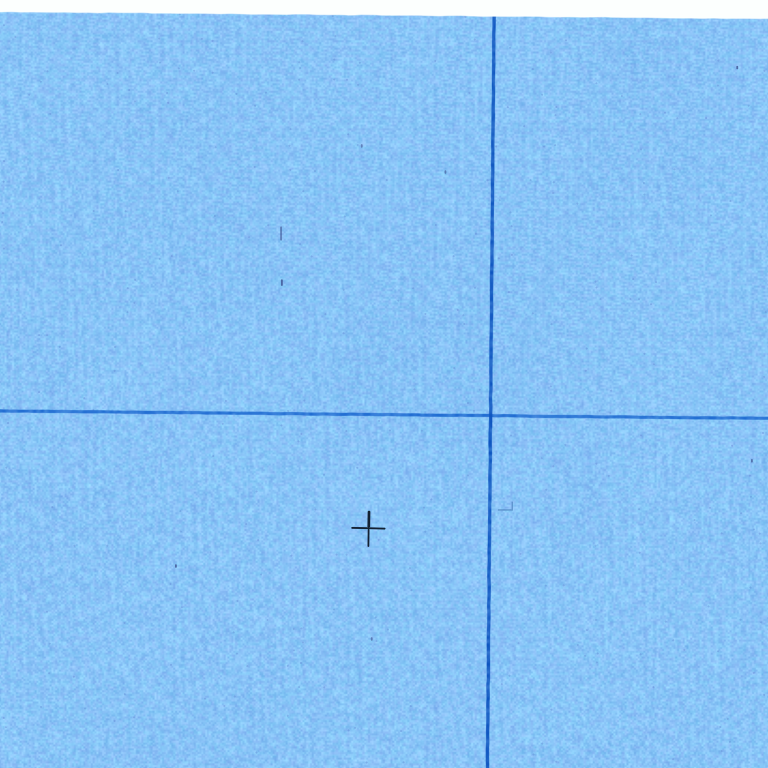
Give the GLSL for this texture, as a three.js fragment shader.

```glsl
// Grained pale blue paper below a white margin, ruled by two slightly tilted
// ink lines, with a small black register cross and a few stray marks.
// Grain is layered value noise; every stroke is a soft-edged segment distance.
varying vec2 vUv;

float hash(vec2 p) {
  return fract(sin(dot(p, vec2(127.1, 311.7))) * 43758.5453);
}

float noise(vec2 p) {
  vec2 i = floor(p), f = fract(p);
  f = f * f * (3.0 - 2.0 * f);
  return mix(mix(hash(i), hash(i + vec2(1.0, 0.0)), f.x),
             mix(hash(i + vec2(0.0, 1.0)), hash(i + vec2(1.0, 1.0)), f.x), f.y);
}

// Coverage of a segment from a to b with the given half width
float stroke(vec2 p, vec2 a, vec2 b, float halfWidth) {
  vec2 ab = b - a;
  float along = clamp(dot(p - a, ab) / dot(ab, ab), 0.0, 1.0);
  float d = length(p - a - ab * along);
  return 1.0 - smoothstep(halfWidth - 0.0008, halfWidth + 0.0008, d);
}

// Short upright fleck centred at c
float fleck(vec2 p, vec2 c, float halfLength) {
  return stroke(p, c - vec2(0.0, halfLength), c + vec2(0.0, halfLength), 0.0012);
}

vec3 paper(vec2 p) {
  float fine = noise(p * 410.0) - 0.5;
  float coarse = noise(p * 190.0 + 31.0) - 0.5;
  float fibre = noise(p * vec2(300.0, 90.0) + 67.0) - 0.5;
  float cloud = noise(p * 6.0 + 5.0) - 0.5;

  // Faint upright ribs, broken up by patches of noise
  float rib = sin(p.x * 440.0) * noise(p * vec2(25.0, 40.0));

  float tone = 0.105 * fine + 0.05 * coarse + 0.04 * fibre
             + 0.012 * cloud + 0.01 * rib;
  vec3 c = vec3(0.535, 0.767, 0.968) + tone * vec3(1.0, 0.95, 0.5);

  // Slight drift between violet and cyan
  float hue = noise(p * 260.0 + 113.0) - 0.5;
  c += hue * vec3(0.035, -0.045, 0.0);

  // Sparse darker specks, one candidate per cell
  vec2 cell = floor(p * 70.0);
  vec2 spot = 0.2 + 0.6 * vec2(hash(cell + 3.0), hash(cell + 17.0));
  float speck = 1.0 - smoothstep(0.04, 0.14, length(fract(p * 70.0) - spot));
  return mix(c, vec3(0.38, 0.52, 0.82), 0.4 * speck * step(0.93, hash(cell + 41.0)));
}

void main() {
  vec2 p = vUv;
  vec3 c = paper(p);

  // Violet smudge and isolated flecks
  vec2 smudge = (p - vec2(0.766, 0.402)) / vec2(0.008, 0.012);
  c = mix(c, vec3(0.43, 0.6, 0.93), 0.5 * exp(-dot(smudge, smudge)) * noise(p * 220.0));
  float flecks = 0.6 * fleck(p, vec2(0.366, 0.696), 0.008);
  flecks = max(flecks, 0.8 * fleck(p, vec2(0.367, 0.632), 0.003));
  flecks = max(flecks, 0.6 * fleck(p, vec2(0.471, 0.810), 0.001));
  flecks = max(flecks, 0.6 * fleck(p, vec2(0.580, 0.776), 0.001));
  flecks = max(flecks, 0.8 * fleck(p, vec2(0.960, 0.912), 0.001));
  flecks = max(flecks, 0.8 * fleck(p, vec2(0.229, 0.263), 0.001));
  flecks = max(flecks, 0.6 * fleck(p, vec2(0.484, 0.168), 0.001));
  flecks = max(flecks, 0.7 * fleck(p, vec2(0.979, 0.400), 0.001));
  c = mix(c, vec3(0.24, 0.32, 0.57), flecks);

  // Ruled lines with a slightly uneven edge and inking
  float wobble = 0.0007 * (noise(p * 85.0 + 9.0) - 0.5);
  float ink = 0.85 + 0.3 * (noise(p * 200.0 + 7.0) - 0.5);
  float dx = abs(p.x - 0.6347 - 0.0088 * p.y + wobble);
  float dy = abs(p.y - 0.4650 + 0.0098 * p.x + wobble);
  float upright = 1.0 - smoothstep(0.0012, 0.0032, dx);
  float level = 1.0 - smoothstep(0.0010, 0.0031, dy);
  c = mix(c, vec3(0.12, 0.42, 0.82), level * ink);
  c = mix(c, vec3(0.05, 0.33, 0.75), upright * ink);

  // Faint corner tick beside the upright line
  vec2 corner = vec2(0.667, 0.336);
  float tick = max(stroke(p, corner - vec2(0.018, 0.0), corner, 0.0009),
                   stroke(p, corner, corner + vec2(0.0, 0.010), 0.0009));
  c = mix(c, vec3(0.27, 0.48, 0.72), 0.65 * tick);

  // Register cross, heavier in its upper arm
  vec2 q = p - vec2(0.4797, 0.3122);
  float cross = stroke(q, vec2(-0.021, 0.0005), vec2(0.021, -0.0005), 0.0012);
  cross = max(cross, stroke(q, vec2(0.0, -0.023), vec2(0.0005, 0.021), 0.0012));
  cross = max(cross, stroke(q, vec2(0.0005, 0.002), vec2(0.0008, 0.021), 0.0018));
  c = mix(c, vec3(0.04, 0.08, 0.14), 0.93 * cross);

  // White margin above the slanted sheet edge
  float edge = 0.9845 - 0.0092 * p.x + 0.001 * (noise(p * vec2(70.0, 9.0)) - 0.5);
  c = mix(c, vec3(0.99, 1.0, 0.995), smoothstep(edge - 0.0012, edge + 0.0012, p.y));

  gl_FragColor = vec4(clamp(c, 0.0, 1.0), 1.0);
}
```
